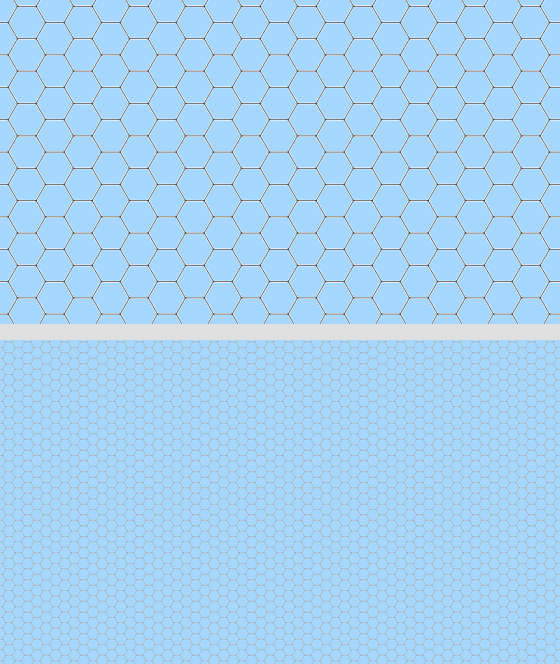
Top, the tile; bottom, the same tile 3 across and 3 down.
This pattern is drawn by a Shadertoy shader. Its source:

```glsl
// Seamless honeycomb of thin dark outlines with white halos on sky blue.

const vec2 REPEATS = vec2(10.0);              // lattice cells across and down
const vec2 CELL = vec2(3.0, 1.7320508);       // cell size, in hexagon sides
const vec2 PHASE = vec2(-0.021, 0.806);       // a hexagon centre, in cells
const float CORE_HALF = 0.0158;               // half widths, in hexagon sides
const float HALO_HALF = 0.047;
const float JOINT_RADIUS = 0.045;

const vec3 SKY = vec3(0.647, 0.843, 1.0);
const vec3 HALO = vec3(1.0);
const vec3 INK = vec3(0.14, 0.115, 0.07);

// Offset from the nearest hexagon centre; two centres per cell.
vec2 hexOffset(vec2 grid, vec2 cell) {
    vec2 a = (fract(grid + 0.5) - 0.5) * cell;
    vec2 b = (fract(grid) - 0.5) * cell;
    return dot(a, a) < dot(b, b) ? a : b;
}

// Distance to the outline of a flat-topped hexagon with unit sides.
float edgeDistance(vec2 p) {
    p = abs(p);
    return 0.8660254 - max(p.y, dot(p, vec2(0.8660254, 0.5)));
}

// Distance to the nearest corner of the same hexagon.
float cornerDistance(vec2 p) {
    p = abs(p);
    return min(length(p - vec2(1.0, 0.0)), length(p - vec2(0.5, 0.8660254)));
}

// Pixel coverage of a band, also correct when it is thinner than a pixel.
float bandCoverage(float d, float halfWidth, float pixel) {
    vec2 sides = clamp(vec2(d + halfWidth, d - halfWidth) / pixel + 0.5, 0.0, 1.0);
    return sides.x - sides.y;
}

void mainImage(out vec4 fragColor, in vec2 fragCoord) {
    vec2 uv = fragCoord / iResolution.xy;
    vec2 p = hexOffset(uv * REPEATS - PHASE, CELL);
    float pixel = REPEATS.x * CELL.x / iResolution.x;

    // Halo and core as nested bands
    float edge = edgeDistance(p);
    float outer = bandCoverage(edge, HALO_HALF, pixel);
    float core = bandCoverage(edge, CORE_HALF, pixel);
    vec3 color = SKY + (HALO - SKY) * outer + (INK - HALO) * core;

    // Darker joints where three lines meet
    float joint = clamp((JOINT_RADIUS - cornerDistance(p)) / pixel + 0.5, 0.0, 1.0);
    color = mix(color, INK, 0.6 * joint);

    fragColor = vec4(color, 1.0);
}
```
